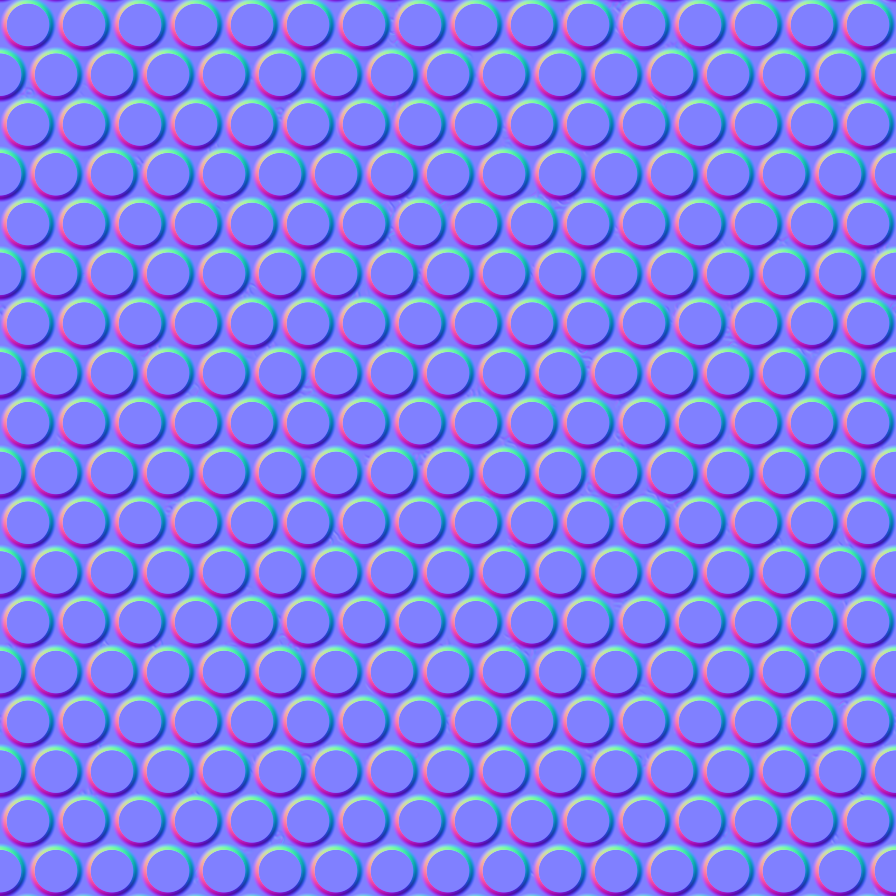
A Shadertoy shader for this texture map:

```glsl
// Tangent-space normal map of raised round studs in a staggered grid, 16 across by 18 down.
// Each stud is a flat disc with a steep bevel that fades into the sheet; sparse wrapped
// gradient noise adds faint scuffs to the gaps between the studs.

vec2 gradientAt(vec2 cell, float period) {
    cell = mod(cell, period);
    vec3 q = fract(cell.xyx * vec3(0.1031, 0.1030, 0.0973));
    q += dot(q, q.yzx + 33.33);
    float angle = 6.28318 * fract((q.x + q.y) * q.z);
    return vec2(cos(angle), sin(angle));
}

// Gradient noise that repeats after a whole number of cells.
float wrappedNoise(vec2 uv, float period) {
    vec2 p = uv * period, cell = floor(p), f = p - cell;
    vec2 s = f * f * f * (f * (f * 6.0 - 15.0) + 10.0);
    vec2 o = vec2(0.0, 1.0);
    float a = dot(gradientAt(cell, period), f);
    float b = dot(gradientAt(cell + o.yx, period), f - o.yx);
    float c = dot(gradientAt(cell + o.xy, period), f - o.xy);
    float d = dot(gradientAt(cell + o.yy, period), f - o.yy);
    return mix(mix(a, b, s.x), mix(c, d, s.x), s.y);
}

// Height of the fine creases, present only in scattered patches.
float scuffHeight(vec2 uv) {
    float crease = 1.0 - smoothstep(0.0, 0.22, abs(wrappedNoise(uv, 90.0)));
    return crease * smoothstep(0.24, 0.42, wrappedNoise(uv + 0.37, 24.0));
}

// Tilt of the bevel around one stud; offset is measured in column widths.
vec2 bevelTilt(vec2 offset, float pixel) {
    float r = length(offset);
    float ring = smoothstep(0.38 - 0.6 * pixel, 0.38 + 0.6 * pixel, r)
               * (1.0 - smoothstep(0.42, 0.515, r));
    vec2 outward = offset / max(r, 0.001) * vec2(-1.0, 1.0);
    float innerLift = clamp((0.42 - r) / 0.04, -1.0, 1.0);
    return ring * (0.94 * outward + 0.12 * innerLift);
}

void mainImage(out vec4 fragColor, in vec2 fragCoord) {
    vec2 uv = fragCoord / iResolution.xy;
    vec2 p = uv * 16.0;
    float pixel = 16.0 / min(iResolution.x, iResolution.y);
    float rowPitch = 16.0 / 18.0;

    // Bevels of the nearby studs, with every other row shifted by half a column
    vec2 tilt = vec2(0.0);
    float nearest = 1.0;
    float firstRow = floor(p.y / rowPitch - 0.5);
    for (int j = 0; j < 2; j++) {
        float row = firstRow + float(j);
        float shift = 0.5 * mod(row, 2.0);
        float column = floor(p.x - shift + 0.5);
        for (int i = -1; i <= 1; i++) {
            vec2 centre = vec2(column + float(i) + shift, (row + 0.5) * rowPitch);
            tilt += bevelTilt(p - centre, pixel);
            nearest = min(nearest, length(p - centre));
        }
    }

    // Scuffs on the sheet between the studs
    vec2 e = vec2(0.0015, 0.0);
    vec2 slope = vec2(scuffHeight(uv + e) - scuffHeight(uv - e),
                      scuffHeight(uv + e.yx) - scuffHeight(uv - e.yx));
    tilt += 0.16 * slope * smoothstep(0.45, 0.51, nearest);

    // Unit normal packed into colour
    tilt /= max(1.0, length(tilt) / 0.97);
    vec3 normal = vec3(tilt, sqrt(1.0 - dot(tilt, tilt)));
    fragColor = vec4(0.5 + 0.5 * normal, 1.0);
}
```
